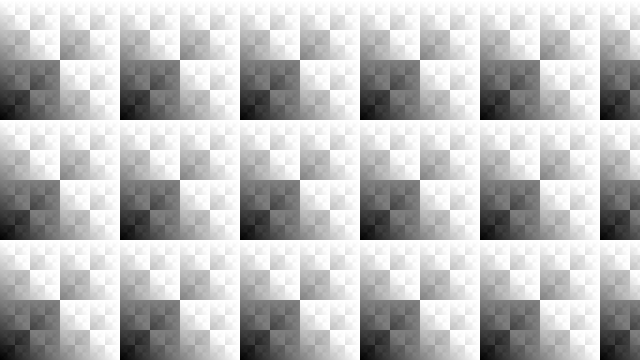
A Shadertoy shader for this pattern:

```glsl
// Square grey tiles, three rows from the lower left, each shaded by the bitwise OR
// of its x and y coordinates. Every binary digit is a square wave, box-filtered
// over one pixel for smooth edges, and the digits are summed by weight.

// Integral of a square wave that is 0 then 1 over each unit period.
vec2 squareIntegral(vec2 t) {
    return 0.5 * floor(t) + max(fract(t) - 0.5, 0.0);
}

// Average of the square wave over a window of the given width.
vec2 smoothBit(vec2 t, float width) {
    return (squareIntegral(t + 0.5 * width) - squareIntegral(t - 0.5 * width)) / width;
}

void mainImage(out vec4 fragColor, in vec2 fragCoord) {
    // Tile units: three repeats down, as many across as the width holds.
    float pixel = 3.0 / iResolution.y;
    vec2 tile = fract(fragCoord * pixel);

    // Sum the eight digits of x OR y, from coarse to fine.
    float grey = 0.0;
    float frequency = 1.0;
    for (int i = 0; i < 8; i++) {
        vec2 bit = smoothBit(tile * frequency, pixel * frequency);
        float either = bit.x + bit.y - bit.x * bit.y;
        grey += 0.5 * either / frequency;
        frequency *= 2.0;
    }

    fragColor = vec4(vec3(grey * 256.0 / 255.0), 1.0);
}
```
